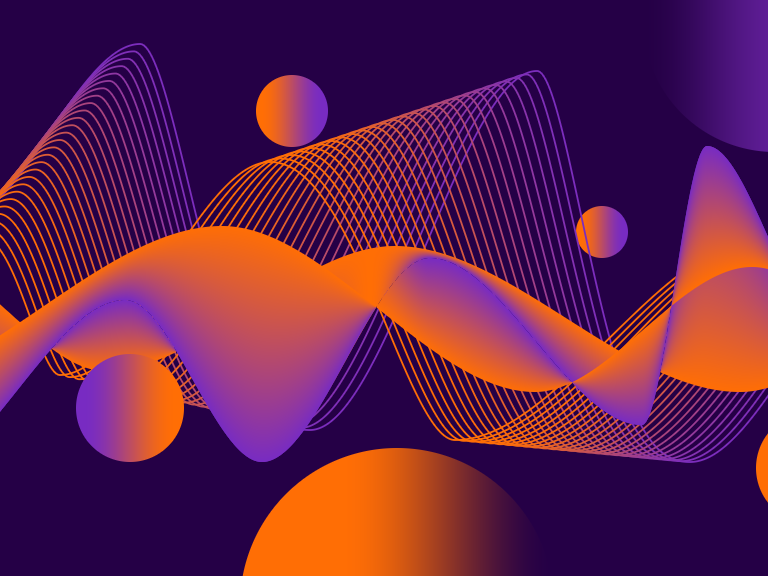
Write a WebGL 2 fragment shader that draws this background.

```glsl
#version 300 es
precision highp float;
// Orange and violet waves on a dark ground: a mesh of thin lines, two shaded
// ribbons and a few gradient discs. Every wave is a chain of crests and troughs
// joined by smooth steps; the mesh blends one chain into another.

uniform vec2 u_resolution;
out vec4 fragColor;

const int KNOTS = 7;
const float LINES = 27.0;
const vec3 GROUND = vec3(0.145, 0.0, 0.275);
const vec3 ORANGE = vec3(1.0, 0.43, 0.02);
const vec3 VIOLET = vec3(0.47, 0.17, 0.76);

// Height of the wave at x; skew makes the falling parts drop early.
float wave(float x, vec2 knot[KNOTS], float skew) {
    float y = knot[0].y;
    for (int i = 0; i < KNOTS - 1; i++) {
        vec2 span = knot[i + 1] - knot[i];
        float t = clamp((x - knot[i].x) / span.x, 0.0, 1.0);
        if (span.y < 0.0) t *= 1.0 + skew * (1.0 - t);
        y += span.y * smoothstep(0.0, 1.0, t);
    }
    return y;
}

// Converts a height difference into a distance in pixels.
float pixelDistance(float d) {
    return d / max(length(vec2(dFdx(d), dFdy(d))), 1e-5);
}

// Smooth coverage of the area between two heights.
float between(float y, float a, float b) {
    float da = clamp(0.5 + pixelDistance(y - a), 0.0, 1.0);
    float db = clamp(0.5 + pixelDistance(y - b), 0.0, 1.0);
    return abs(da - db);
}

// Violet at one edge of a ribbon, orange at the other.
vec3 ribbonColor(float y, float violetEdge, float orangeEdge, float violetAmount) {
    float width = orangeEdge - violetEdge;
    float t = clamp((y - violetEdge) / (abs(width) < 1e-3 ? 1e-3 : width), 0.0, 1.0);
    return mix(ORANGE, VIOLET, (1.0 - t) * violetAmount);
}

// Disc shaded from left to right over the given part of its radius.
vec3 disc(vec3 base, vec2 p, vec2 center, float radius, vec3 left, vec3 right, vec2 ramp, float pixel) {
    vec2 q = p - center;
    vec3 shade = mix(left, right, smoothstep(ramp.x, ramp.y, q.x / radius));
    return mix(base, shade, clamp(0.5 + (radius - length(q)) / pixel, 0.0, 1.0));
}

void main() {
    // The canvas is 7.68 by 5.76 units.
    float pixel = 5.76 / u_resolution.y;
    vec2 p = gl_FragCoord.xy * pixel;
    vec2 evenRamp = vec2(-0.85, 0.85);
    vec3 color = GROUND;

    // Background discs
    color = disc(color, p, vec2(7.75, 5.56), 1.32, GROUND, vec3(0.38, 0.12, 0.6), vec2(-1.0, 0.1), pixel);
    color = disc(color, p, vec2(2.92, 4.65), 0.36, ORANGE, VIOLET, evenRamp, pixel);
    color = disc(color, p, vec2(6.02, 3.44), 0.26, ORANGE, VIOLET, evenRamp, pixel);
    color = disc(color, p, vec2(8.12, 1.08), 0.56, ORANGE, VIOLET, evenRamp, pixel);
    color = disc(color, p, vec2(3.97, -0.29), 1.57, ORANGE, GROUND, vec2(-0.35, 1.0), pixel);

    // Line mesh
    vec2 meshStart[KNOTS] = vec2[KNOTS](vec2(-0.4, 3.56), vec2(1.4, 5.32), vec2(3.1, 1.46),
        vec2(5.37, 5.05), vec2(6.9, 1.14), vec2(9.0, 3.26), vec2(10.0, 3.26));
    vec2 meshEnd[KNOTS] = vec2[KNOTS](vec2(-0.4, 3.56), vec2(-0.2, 3.4), vec2(0.6, 2.01),
        vec2(2.7, 4.14), vec2(4.55, 1.36), vec2(7.6, 3.36), vec2(10.0, 3.36));
    for (float i = 0.0; i < LINES; i++) {
        float s = i / (LINES - 1.0);
        vec2 knot[KNOTS];
        for (int k = 0; k < KNOTS; k++) knot[k] = mix(meshStart[k], meshEnd[k], s);
        float d = abs(pixelDistance(p.y - wave(p.x, knot, mix(0.6, -0.3, s))));
        float stroke = clamp(0.5 + 0.009 / pixel - d, 0.0, 1.0);
        color = mix(color, mix(VIOLET, ORANGE, smoothstep(-0.1, 0.9, s)), stroke);
    }

    // Ribbon edges: the violet fold and the two orange rims
    float fold = wave(p.x, vec2[KNOTS](vec2(-0.9, 0.96), vec2(1.25, 2.76), vec2(2.62, 1.14),
        vec2(4.3, 3.18), vec2(6.42, 1.51), vec2(7.07, 4.3), vec2(8.3, 2.46)), 0.0);
    float frontRim = wave(p.x, vec2[KNOTS](vec2(-1.4, 1.86), vec2(2.22, 3.5), vec2(5.35, 1.84),
        vec2(7.52, 3.09), vec2(9.0, 2.46), vec2(10.0, 2.4), vec2(11.0, 2.4)), 0.0);
    float backRim = wave(p.x, vec2[KNOTS](vec2(-0.8, 3.16), vec2(1.05, 2.05), vec2(3.95, 3.3),
        vec2(7.4, 1.84), vec2(9.0, 2.36), vec2(10.0, 2.4), vec2(11.0, 2.4)), 0.0);

    // Back ribbon, then front ribbon; the violet fades out where they twist
    float twist = smoothstep(0.0, 0.6, abs(p.x - 3.7));
    float frontViolet = fold > frontRim ? twist : 1.0;
    color = mix(color, ribbonColor(p.y, fold, backRim, twist), between(p.y, fold, backRim));
    color = mix(color, ribbonColor(p.y, fold, frontRim, frontViolet), between(p.y, fold, frontRim));

    // Foreground disc
    color = disc(color, p, vec2(1.3, 1.68), 0.54, VIOLET, ORANGE, evenRamp, pixel);
    fragColor = vec4(color, 1.0);
}
```
